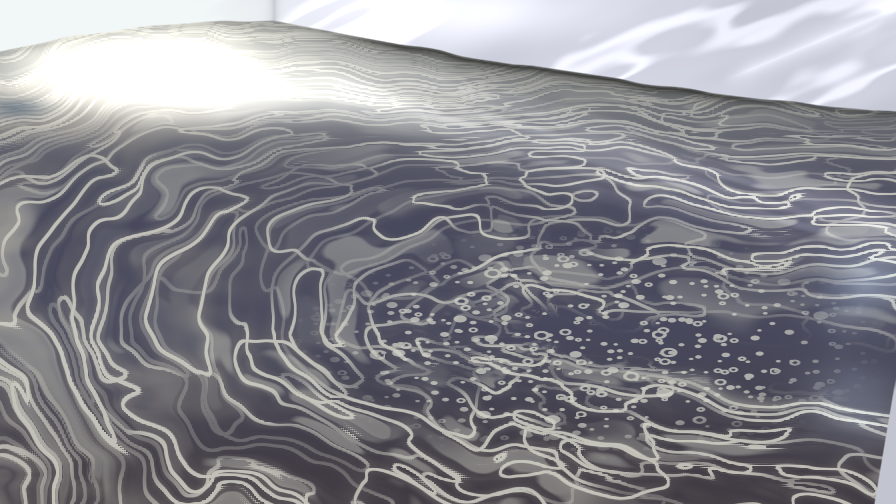
Give the GLSL for this texture, as a Shadertoy shader.

```glsl
const vec3 DEEP = vec3(0.25, 0.23, 0.26);
const vec3 BLUE = vec3(0.28, 0.285, 0.36);
const vec3 FAR_WATER = vec3(0.50, 0.51, 0.51);
const vec3 FOAM = vec3(0.82, 0.82, 0.78);
const vec3 SILT = vec3(0.56, 0.54, 0.51);
const vec3 SHEET = vec3(0.83, 0.84, 0.89);
const vec2 EDDY = vec2(1.10, 0.33);   // tip of the fold the currents bend around
const float HORIZON = 1.35;
const float CORNER_X = 0.544;         // where the two sheet edges meet
const float LINE_WIDTH = 0.0042;
const float BAND_DENSITY = 17.0;

float hash(vec2 p) {
    return fract(sin(dot(p, vec2(127.1, 311.7))) * 43758.5453);
}

float noise(vec2 p) {
    vec2 i = floor(p), f = fract(p);
    f = f * f * f * (f * (f * 6.0 - 15.0) + 10.0);
    return mix(mix(hash(i), hash(i + vec2(1, 0)), f.x),
               mix(hash(i + vec2(0, 1)), hash(i + vec2(1, 1)), f.x), f.y);
}

float fbm(vec2 p) {
    return 0.57 * noise(p) + 0.28 * noise(p * 2.03 + 7.1) + 0.15 * noise(p * 4.1 + 3.7);
}

float glow(vec2 p, vec2 center, vec2 size) {
    vec2 d = (p - center) / size;
    return exp(-dot(d, d));
}

// Height of the lower sheet border
float sheetEdge(float x) {
    float t = x - CORNER_X;
    return t < 0.0 ? 0.90 + 0.205 * x - 0.17 * x * x
                   : 0.961 - 0.205 * t + 0.045 * t * t;
}

// Returns (along, across) coordinates of the bent current
vec2 current(vec2 p) {
    float wild = mix(0.24, 0.07, smoothstep(0.2, 1.0, p.x + p.y * 0.7));
    vec2 warp = vec2(fbm(p * vec2(3.0, 4.0)), fbm(p * vec2(3.4, 4.6) + 19.0)) - 0.5;
    p += warp * wild * 1.6;
    vec2 q = vec2(p.x - EDDY.x, 1.0 / (HORIZON - p.y) - 1.0 / (HORIZON - EDDY.y));
    q.y += 0.10 * q.x;
    q.y *= q.y < 0.0 ? 1.6 : 1.0;
    float behind = max(-q.x, 0.0);
    float across = length(vec2(behind * 0.62, q.y));
    float along = sign(q.y) * max(q.x, 0.0) + 0.55 * atan(q.y, behind + 1e-4);
    return vec2(along, across);
}

// Thin bright contours (x), soft halo (y) and filled foam (z)
vec3 filaments(vec2 p, float px) {
    vec2 c = current(p);
    float nearness = mix(1.0, 0.35, smoothstep(0.2, 0.85, p.y));
    float width = LINE_WIDTH * nearness * mix(1.35, 0.85, smoothstep(0.1, 0.8, p.x));
    vec3 sum = vec3(0.0);
    for (int i = 0; i < 3; i++) {
        float k = float(i);
        vec2 s = c * vec2(3.2 + 1.7 * k, BAND_DENSITY * (1.0 + 0.45 * k)) + 13.7 * k;
        float n = noise(s) + 0.16 * (noise(s * vec2(3.0, 1.6)) - 0.5);
        float slope = max(fwidth(n) / px, 0.5);
        float d = abs(n - 0.5) / slope;
        float power = mix(0.3, 1.0, smoothstep(0.25, 0.7, noise(s * vec2(0.6, 0.35) + 41.0)));
        sum.x = max(sum.x, power * (1.0 - smoothstep(width * 0.4, width * 0.4 + px * 1.3, d)));
        sum.y += power * exp(-d / (width * 3.5)) * 0.4;
        sum.z = max(sum.z, smoothstep(0.76, 0.86, n) * power);
    }
    return sum * smoothstep(0.03, 0.10, c.y);
}

// Scattered flattened bubbles, some hollow
float bubbles(vec2 p, float px) {
    float sum = 0.0;
    for (int i = 0; i < 3; i++) {
        float scale = 17.0 + 9.0 * float(i);
        vec2 g = p * vec2(1.0, 1.5) * scale + 5.3 * float(i);
        vec2 id = floor(g);
        vec2 jitter = vec2(hash(id), hash(id + 31.0)) - 0.5;
        float r = mix(0.07, 0.20, pow(hash(id + 57.0), 2.0));
        float d = length((fract(g) - 0.5 - jitter * 0.55) * vec2(0.8, 1.0)) - r;
        float hollow = step(0.55, hash(id + 83.0)) * step(0.11, r);
        d = mix(d, abs(d) - 0.025, hollow);
        float shown = step(0.57, hash(id + 11.0));
        sum = max(sum, shown * (1.0 - smoothstep(0.0, px * scale * 1.6, d)));
    }
    return sum;
}

vec3 water(vec2 p, float px) {
    vec3 col = mix(DEEP, BLUE, smoothstep(0.0, 0.38, p.y));
    col = mix(col, FAR_WATER, smoothstep(0.55, 0.92, p.y));
    float left = 1.0 - smoothstep(0.1, 0.75, p.x);
    float cloud = fbm(p * vec2(5.0, 9.0) + 3.0);
    col = mix(col, SILT, left * smoothstep(0.38, 0.7, cloud) * 0.55);

    vec3 f = filaments(p, px);
    float fade = mix(1.0, 0.5, smoothstep(0.55, 0.85, p.y));
    col = mix(col, SILT, min(f.y, 1.0) * fade * mix(0.45, 0.75, left));
    col = mix(col, FOAM * 0.88, f.z * 0.5 * fade);
    col = mix(col, FOAM, f.x * 0.85 * fade);
    float field = glow(p, vec2(1.16, 0.32), vec2(0.50, 0.20));
    col = mix(col, FOAM, bubbles(p, px) * smoothstep(0.2, 0.6, field) * 0.75);

    // Slanting reflection, pale right rim and sunlit back corner
    float across = p.y - (0.83 - 0.28 * (p.x - 0.7));
    float streak = 0.5 + noise(vec2(p.x * 7.0 + p.y * 9.0, across * 70.0));
    float span = smoothstep(0.5, 0.8, p.x);
    col += 0.15 * span * streak * exp(-pow(across / 0.07, 2.0));
    col += vec3(0.13, 0.15, 0.16) * cloud * 2.0 * (glow(p, vec2(1.72, 0.43), vec2(0.09, 0.08))
         + glow(p, vec2(1.70, 0.19), vec2(0.10, 0.08)));
    float sun = 1.25 * glow(p, vec2(0.27, 0.87), vec2(0.30, 0.085))
              + 0.55 * glow(p, vec2(0.55, 0.81), vec2(0.28, 0.05));
    col += vec3(0.62, 0.61, 0.57) * sun * (0.65 + 0.7 * cloud);
    return mix(col, vec3(0.36, 0.42, 0.48), 0.7 * glow(p, vec2(0.03, 0.785), vec2(0.06, 0.018)));
}

vec3 plastic(vec2 p) {
    vec2 fold = vec2(p.x * 2.2 + p.y * 1.5, p.y * 9.0 - p.x * 4.0);
    float ridge = 1.0 - abs(2.0 * fbm(fold) - 1.0);
    vec3 col = SHEET + 0.16 * smoothstep(0.82, 0.98, ridge) - 0.16 * (fbm(fold * 0.8 + 9.0) - 0.45);
    col += 0.16 * glow(p, vec2(0.85, 0.98), vec2(0.30, 0.06));
    float crease = abs(p.y - 0.90 - 0.42 * (p.x - 1.58));
    col += 0.16 * exp(-crease * 70.0) * smoothstep(1.42, 1.5, p.x);
    col = mix(col, vec3(0.95, 0.97, 0.97), 1.0 - smoothstep(0.35, 0.75, p.x));
    return col - 0.14 * exp(-abs(p.x - CORNER_X) * 130.0);
}

void mainImage(out vec4 fragColor, in vec2 fragCoord) {
    vec2 p = fragCoord / iResolution.y;
    p.x *= 16.0 / 9.0 * iResolution.y / iResolution.x;
    float px = 1.0 / iResolution.y;
    vec3 col = water(p, px);

    // Sheet border and the shadow below it
    float rim = p.y - sheetEdge(p.x) - 0.006 * (noise(vec2(p.x * 14.0, 2.0)) - 0.5);
    float shade = smoothstep(0.6, 0.8, p.x) * (1.0 - 0.5 * smoothstep(1.35, 1.6, p.x));
    col = mix(col, vec3(0.17, 0.17, 0.16), (0.15 + 0.65 * shade) * exp(-abs(rim + 0.005) / 0.010));
    col = mix(col, plastic(p), smoothstep(-px, px, rim));

    // Sheet sliver at the lower right
    float sliver = p.x - 1.735 - 0.17 * p.y;
    col = mix(col, vec3(0.76, 0.77, 0.81), smoothstep(-px, px, sliver) * (1.0 - smoothstep(0.22, 0.26, p.y)));
    fragColor = vec4(clamp(col, 0.0, 1.0), 1.0);
}
```
